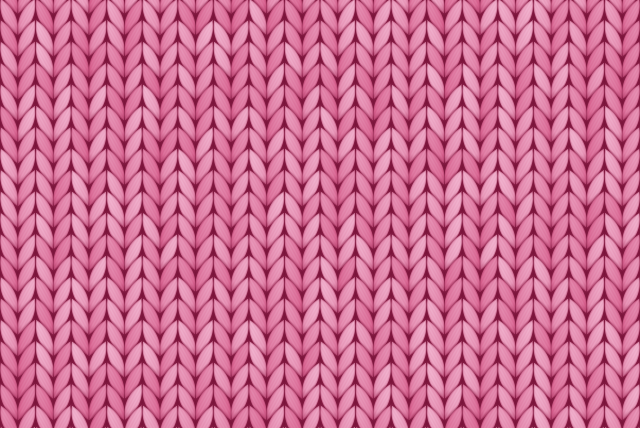
Give the GLSL for this texture, as a WebGL 1 fragment shader.

```glsl
precision highp float;
// Pink stocking-stitch knit: 18 columns of V stitches in 20 rows, tiling.
uniform vec2 u_resolution;

float hash(vec2 p) {
  vec3 q = fract(vec3(p.xyx) * vec3(0.1031, 0.1030, 0.0973));
  q += dot(q, q.yzx + 33.33);
  return fract((q.x + q.y) * q.z);
}

// Pointed oval along y, with slightly rounded tips.
float leafDistance(vec2 p, float halfLength, float halfWidth) {
  float radius = (halfLength * halfLength + halfWidth * halfWidth) / (2.0 * halfWidth);
  return length(vec2(abs(p.x) + radius - halfWidth, p.y)) - radius - 0.04;
}

// Yarn colour at a point of one leaf: x across, y along.
vec3 yarnColor(vec2 p, float d, vec2 id) {
  float tone = 0.16 + 0.58 * hash(id + 7.0);
  tone += 0.20 * p.y - 0.28 * p.x;
  tone += 0.05 * sin(p.x * 42.0 + 3.0 * p.y + 6.28 * hash(id + 51.0));
  tone += 0.14 * smoothstep(0.02, 0.25, -d);
  vec3 color = mix(vec3(0.84, 0.37, 0.55), vec3(0.94, 0.69, 0.80), clamp(tone, 0.0, 1.0));
  // Darker rim and lower tip, where the yarn turns under.
  float rim = 1.0 - smoothstep(0.0, 0.09, -d);
  float tip = smoothstep(0.5, 1.1, -p.y);
  return mix(color, vec3(0.66, 0.22, 0.39), clamp(0.45 * rim + 0.5 * tip, 0.0, 1.0));
}

void main() {
  vec2 uv = gl_FragCoord.xy / u_resolution;
  vec2 grid = uv * vec2(36.0, 20.0) + vec2(0.0, 0.29);
  vec2 cell = floor(grid);
  float pixel = 36.0 / u_resolution.x;

  // Mirror every second half column to form the V.
  float x = fract(grid.x);
  if (mod(cell.x, 2.0) > 0.5) x = 1.0 - x;

  vec2 axis = normalize(vec2(-0.88, 1.9));
  vec3 color = vec3(0.47, 0.07, 0.22);

  // Each lower stitch lies over the one above and shades it.
  for (int i = 0; i < 3; i++) {
    float row = cell.y + 1.0 - float(i);
    vec2 q = vec2(x - 0.51, (grid.y - row - 0.5) * 1.2);
    vec2 p = vec2(dot(q, vec2(axis.y, -axis.x)), dot(q, axis));
    float d = leafDistance(p, 1.03, 0.31);
    vec2 id = vec2(mod(cell.x, 36.0), mod(row, 20.0));
    float shadow = 1.0 - smoothstep(-0.02, 0.16, d);
    color = mix(color, vec3(0.54, 0.12, 0.28), 0.6 * shadow);
    float cover = 1.0 - smoothstep(-0.6 * pixel, 0.6 * pixel, d);
    color = mix(color, yarnColor(p, d, id), cover);
  }
  gl_FragColor = vec4(color, 1.0);
}
```
